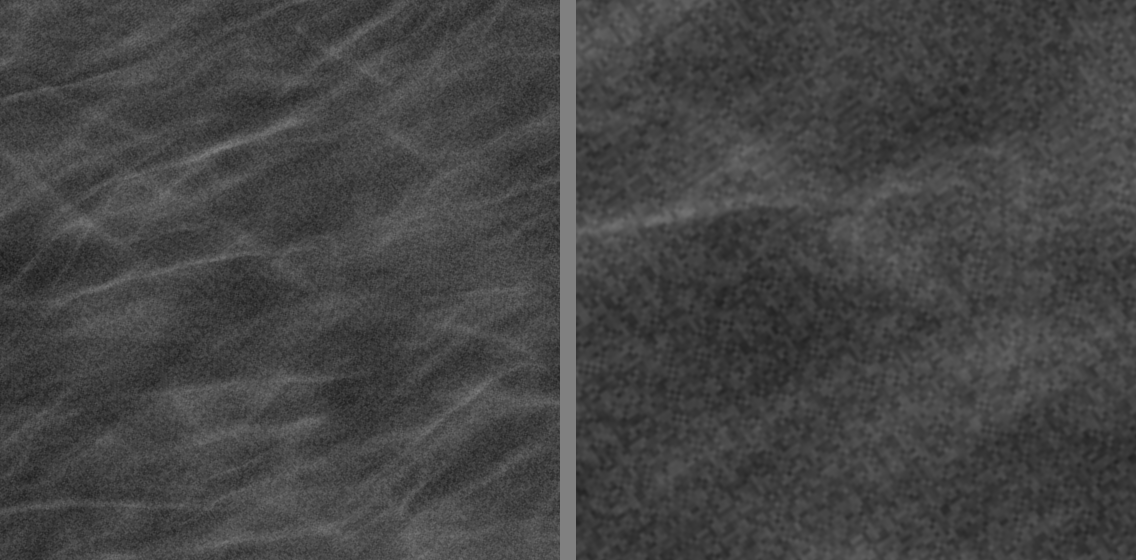
Left: the whole. Right: its middle third, enlarged.
Give the GLSL for this texture, as a Shadertoy shader.

```glsl
const vec3 BASE_GREY = vec3(0.236);
const float STREAK_ANGLE = 0.36;     // main fibre direction, radians
const float CROSS_ANGLE = -0.50;     // direction of the few crossing strands
const float ANGLE_SPREAD = 0.70;
const float STREAK_STRETCH = 0.34;   // along-fibre frequency over across-fibre
const float STREAK_FREQ = 7.5;
const float CLOUD_CONTRAST = 0.115;
const float FIBRE_CONTRAST = 0.075;
const float STRAND_CONTRAST = 0.105;
const float FEATHER = 2.4;           // soft side of a strand over its sharp side
const float GRAIN_CONTRAST = 0.115;
const float GRAIN_FREQ = 365.0;
const float COARSE_GRAIN = 0.40;     // share of the larger grain
const int STRAND_COUNT = 60;
const int CLOUD_OCTAVES = 6;
const int FIBRE_LAYERS = 4;

float hash(vec2 p) {
    return fract(sin(dot(p, vec2(127.1, 311.7))) * 43758.5453);
}

vec2 hash2(vec2 p) {
    return vec2(hash(p), hash(p + 57.3));
}

// Coordinates along and across a direction
vec2 alongAcross(vec2 p, float angle) {
    float c = cos(angle), s = sin(angle);
    return vec2(c * p.x + s * p.y, c * p.y - s * p.x);
}

float valueNoise(vec2 p) {
    vec2 cell = floor(p), f = fract(p);
    f = f * f * (3.0 - 2.0 * f);
    return mix(mix(hash(cell), hash(cell + vec2(1, 0)), f.x),
               mix(hash(cell + vec2(0, 1)), hash(cell + vec2(1, 1)), f.x), f.y);
}

float cornerSlope(vec2 cell, vec2 offset) {
    return dot(hash2(cell) * 2.0 - 1.0, offset);
}

float gradientNoise(vec2 p) {
    vec2 cell = floor(p), f = fract(p);
    vec2 u = f * f * f * (f * (f * 6.0 - 15.0) + 10.0);
    vec2 e = vec2(1, 0);
    return mix(mix(cornerSlope(cell, f), cornerSlope(cell + e, f - e), u.x),
               mix(cornerSlope(cell + e.yx, f - e.yx),
                   cornerSlope(cell + e.xx, f - e.xx), u.x), u.y);
}

// Stretched cloud whose octaves fan slightly around the main direction
float streakCloud(vec2 p) {
    float sum = 0.0, amp = 1.0, freq = STREAK_FREQ;
    for (int i = 0; i < CLOUD_OCTAVES; i++) {
        float k = float(i);
        vec2 q = alongAcross(p, STREAK_ANGLE + 0.18 * sin(k * 2.4));
        sum += amp * gradientNoise(q * freq * vec2(STREAK_STRETCH, 1.0) + 17.3 * k);
        amp *= 0.68;
        freq *= 1.7;
    }
    return sum;
}

// Thin ridges along noise zero lines, faded in and out by patches
float fineFibres(vec2 p) {
    float sum = 0.0, freq = 5.0;
    for (int i = 0; i < FIBRE_LAYERS; i++) {
        float k = float(i);
        vec2 q = alongAcross(p, STREAK_ANGLE + 0.18 * (k - 1.5));
        float n = gradientNoise(q * freq * vec2(0.36, 1.0) + 31.7 * k + 5.0);
        float patchMask = smoothstep(0.3, 0.9, valueNoise(q * vec2(4.0, 10.0) + 9.1 * k));
        sum += patchMask * exp(-abs(n) * 17.0);
        freq *= 1.45;
    }
    return sum;
}

// Gently bent strands, sharp on one side, feathered on the other
float longStrands(vec2 p) {
    float sum = 0.0;
    for (int i = 0; i < STRAND_COUNT; i++) {
        float k = float(i);
        vec2 center = hash2(vec2(k, 3.7)) * 1.2 - 0.1;
        vec2 shape = hash2(vec2(k, 11.9));
        vec2 look = hash2(vec2(k, 23.1));
        float angle = (i % 8 == 3 ? CROSS_ANGLE : STREAK_ANGLE)
                    + (shape.x - 0.5) * ANGLE_SPREAD;
        float halfLength = mix(0.09, 0.36, shape.y);
        float width = mix(0.0035, 0.012, look.x * look.x);
        vec2 q = alongAcross(p - center, angle);
        q.y += (look.y - 0.5) * 0.9 * q.x * q.x;
        float x = q.x / halfLength;
        float taper = max(1.0 - x * x, 0.0);
        float side = look.y < 0.5 ? q.y : -q.y;
        float y = q.y / (side > 0.0 ? width : width * FEATHER);
        float strength = mix(1.0, 0.55, look.x) * mix(0.35, 1.0, hash(vec2(k, 41.3)));
        float unevenness = 0.5 + valueNoise(vec2(q.x * 16.0, k * 5.0 + q.y * 40.0));
        sum += strength * unevenness * taper * exp(-y * y);
    }
    return sum;
}

void mainImage(out vec4 fragColor, in vec2 fragCoord) {
    vec2 p = fragCoord / iResolution.y;

    // Gentle bending of all fibres
    vec2 bent = p + 0.025 * vec2(gradientNoise(p * 3.0 + 2.0), gradientNoise(p * 3.0 + 40.0))
                  + 0.010 * vec2(gradientNoise(p * 13.0 + 7.0), gradientNoise(p * 13.0 + 70.0));

    float tone = CLOUD_CONTRAST * streakCloud(bent)
               + FIBRE_CONTRAST * fineFibres(bent)
               + STRAND_CONTRAST * longStrands(bent);

    // Film grain in two sizes
    float grain = valueNoise(alongAcross(p, 0.6) * GRAIN_FREQ) - 0.5;
    grain += COARSE_GRAIN * (valueNoise(alongAcross(p, 1.1) * GRAIN_FREQ * 0.55) - 0.5);
    tone += GRAIN_CONTRAST * grain;

    fragColor = vec4(clamp(BASE_GREY + tone, 0.0, 1.0), 1.0);
}
```
